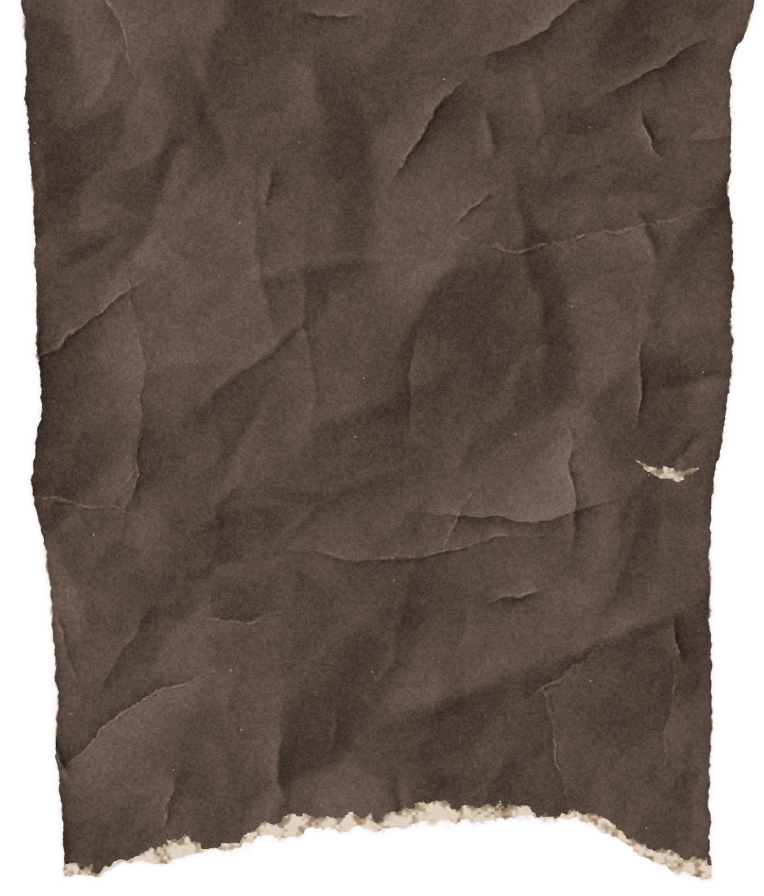
Write a Shadertoy shader that draws this texture.

```glsl
#define PAPER_MID vec3(0.333, 0.273, 0.242)
#define TONE_STEP vec3(0.082, 0.070, 0.066)
#define TORN_LIGHT vec3(0.88, 0.82, 0.76)
#define TORN_DARK vec3(0.58, 0.49, 0.38)
#define FOLDS 110
#define FOLD_STRENGTH 1.15
#define FACET_STRENGTH 1.0
#define WEAR_STRENGTH 1.7
#define GRAIN_STRENGTH 0.92
#define EDGE_ROUGHNESS 0.010

vec2 hash22(vec2 p) {
    vec3 q = fract(p.xyx * vec3(0.1031, 0.1030, 0.0973));
    q += dot(q, q.yzx + 33.33);
    return fract((q.xx + q.yz) * q.zy);
}

float noise(vec2 p) {
    vec2 i = floor(p), f = fract(p);
    f = f * f * (3.0 - 2.0 * f);
    float low = mix(hash22(i).x, hash22(i + vec2(1, 0)).x, f.x);
    float high = mix(hash22(i + vec2(0, 1)).x, hash22(i + 1.0).x, f.x);
    return mix(low, high, f.y);
}

// Layered noise centred on zero
float fbm(vec2 p) {
    float sum = 0.0, amp = 0.5;
    for (int i = 0; i < 4; i++) {
        sum += amp * (noise(p) - 0.5);
        p = p * 2.03 + 17.3;
        amp *= 0.55;
    }
    return sum;
}

// Tilted planes that meet in narrow creases
float facets(vec2 p, vec2 scale) {
    p = mat2(0.62, -0.78, 0.78, 0.62) * p * scale;
    vec2 cell = floor(p);
    float sum = 0.0, total = 0.00001;
    for (int y = -1; y <= 1; y++)
    for (int x = -1; x <= 1; x++) {
        vec2 id = cell + vec2(x, y) + 40.0;
        vec2 offset = p + 40.0 - id - hash22(id);
        vec2 tilt = hash22(id + 91.0) - 0.5;
        float weight = exp(-26.0 * dot(offset, offset)) + 0.0000001;
        float tone = 0.9 * (hash22(id + 57.0).x - 0.5) + 1.9 * dot(offset, tilt);
        sum += weight * tone;
        total += weight;
    }
    return sum / total;
}

// x: light and shade beside the folds, y: worn crease lines
vec2 folds(vec2 p) {
    vec2 result = vec2(0.0);
    for (int i = 0; i < FOLDS; i++) {
        float n = float(i);
        vec2 shape = hash22(vec2(n, 31.0)), kind = hash22(vec2(n, 53.0));
        vec2 depth = hash22(vec2(n, 77.0));
        vec2 q = p - fract(n * vec2(0.7549, 0.5698) + 0.31) * vec2(0.86, 1.0);
        float angle = mix(0.0, 2.0, shape.x);
        vec2 dir = vec2(cos(angle), sin(angle));
        float along = dot(q, dir);
        float len = mix(0.035, 0.19, shape.y * shape.y);
        float dist = dot(q, vec2(-dir.y, dir.x)) + (kind.x - 0.5) * 3.5 * along * along;
        float fade = 1.0 - smoothstep(0.2, 1.0, abs(along) / len);
        float soft = mix(0.001, 0.014, kind.y * kind.y);
        float reach = (dist > 0.0 ? 0.19 : 0.15) * len + 0.004;
        float flip = fract(kind.x * 7.3) < 0.74 ? 1.0 : -0.8;
        float side = clamp(dist / soft, -1.0, 1.0) * flip;
        float falloff = 0.6 * exp(-abs(dist) / reach) + 0.5 * exp(-abs(dist) / 0.007);
        float power = mix(0.45, 1.5, depth.x * depth.x);
        result.x += power * fade * side * falloff * (side < 0.0 ? 1.15 : 0.9);
        float line = exp(-pow(dist / 0.0016, 2.0)) - 0.5 * exp(-pow((dist + 0.0035) / 0.0018, 2.0));
        result.y += sqrt(fade) * line * step(kind.y, 0.5) * step(0.3, depth.y);
    }
    return result;
}

void mainImage(out vec4 fragColor, in vec2 fragCoord) {
    vec2 p = fragCoord / iResolution.y;
    float aa = 1.0 / iResolution.y;

    // Crumpled relief
    vec2 bent = p + 0.035 * vec2(fbm(p * 9.0), fbm(p * 9.0 + 50.0));
    bent += 0.009 * vec2(fbm(p * 45.0 + 20.0), fbm(p * 45.0 + 70.0));
    vec2 crease = folds(bent);
    float tone = FACET_STRENGTH * facets(bent, vec2(3.6, 6.5));
    tone += 0.65 * facets(bent + 3.7, vec2(8.0, 13.0));
    tone += 0.6 * facets(bent + 5.1, vec2(20.0, 31.0)) * noise(p * 8.0 + 4.0);
    tone += FOLD_STRENGTH * crease.x + 0.35 * fbm(p * 5.0 + 8.0);
    tone = tone > 0.0 ? 1.3 * tone / (1.0 + 0.3 * tone) : 1.1 * tone / (1.0 - 0.15 * tone);

    // Fibre grain, broken worn creases and rare pale specks
    float grain = noise(p * 620.0) + 0.6 * noise(p * 290.0 + 9.0) - 0.8;
    tone += GRAIN_STRENGTH * grain + 0.35 * fbm(p * 85.0);
    float crumbs = smoothstep(0.25, 0.8, 0.5 * noise(p * 60.0) + 0.5 * noise(p * 260.0));
    tone += WEAR_STRENGTH * clamp(crease.y, -0.8, 1.0) * crumbs;
    vec3 color = PAPER_MID + TONE_STEP * clamp(tone, -2.5, 2.8);
    vec2 speck = p * 110.0;
    vec2 spot = hash22(floor(speck) + 13.0);
    float dotMask = 1.0 - smoothstep(0.06, 0.2, length(fract(speck) - 0.25 - 0.5 * spot));
    color += 0.2 * dotMask * step(0.998, hash22(floor(speck) + 71.0).y);

    // Sheet outline, as distances inward from its sides and bottom
    float rough = EDGE_ROUGHNESS * (fbm(p * 28.0) + 0.45 * fbm(p * 110.0));
    float left = 0.073 - 0.049 * p.y - 0.015 * exp(-pow((p.y - 0.46) / 0.06, 2.0));
    float right = 0.793 + 0.023 * smoothstep(0.4, 0.6, p.y) + 0.026 * smoothstep(0.92, 1.0, p.y);
    float bottom = 0.085 - 0.065 * pow(max(0.52 - p.x, 0.0) / 0.44, 1.5);
    bottom -= 0.065 * smoothstep(0.62, 0.79, p.x);
    float inSides = min(p.x - left, right - p.x) + rough;
    float inBottom = p.y - bottom + 2.0 * rough;
    float inside = min(inSides, inBottom);

    // Torn fibres along the bottom, ochre where they meet the face
    float fibre = noise(p * 95.0) * 0.55 + noise(p * 260.0) * 0.45;
    float rim = max(0.013 + 0.035 * fbm(p.xx * vec2(16.0, 3.0)) + 0.016 * fbm(p * 75.0), 0.002);
    float ochre = 0.45 * smoothstep(0.55, 1.0, inBottom / rim);
    vec3 torn = mix(TORN_DARK, TORN_LIGHT, smoothstep(0.05, 0.6, fibre - 0.6 * ochre));
    float rimMask = 1.0 - smoothstep(-aa, aa, inBottom - rim);
    float sideRim = 0.006 * (noise(p.yy * vec2(38.0, 5.0)) - 0.66);
    rimMask = max(rimMask, 1.0 - smoothstep(-aa, aa, inSides - sideRim));
    color *= 1.0 - 0.2 * exp(-max(inSides, 0.0) / 0.005);

    // Small hooked rip near the right side
    vec2 rip = p - vec2(0.745, 0.470);
    float bow = rip.x < 0.0 ? 15.0 : 7.0;
    float ripCurve = rip.y - bow * rip.x * rip.x + 0.014 * fbm(p * 70.0);
    float ripWidth = 0.006 * sqrt(max(1.0 - pow(rip.x / 0.035, 2.0), 0.0)) * (0.3 + fibre);
    float ripMask = 1.0 - smoothstep(-aa, aa, abs(ripCurve) - ripWidth);
    ripMask *= step(abs(rip.x), 0.035);
    color = mix(color, torn, max(rimMask, ripMask));

    // White ground with a faint shadow
    vec3 ground = vec3(1.0) - vec3(0.08, 0.11, 0.09) * exp(min(inside, 0.0) / 0.0018);
    color = mix(ground, color, smoothstep(-aa, aa, inside));
    fragColor = vec4(clamp(color, 0.0, 1.0), 1.0);
}
```
